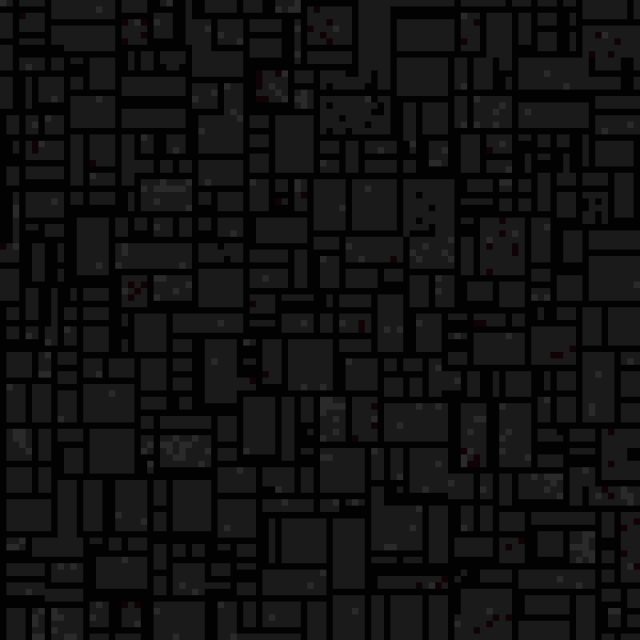
Write a WebGL 2 fragment shader that draws this pattern.

```glsl
#version 300 es
precision highp float;
// Dark blocky masonry: uneven rectangular stones with black joints on a coarse
// square grid. A pinwheel of jittered blocks is split at random into stones,
// which are then flecked with grey chips, dark red stains and a few holes.

#define CELLS 100.0              // grid cells across the canvas
#define PITCH vec2(10.0, 9.0)    // mean block size in cells
#define JITTER 0.72              // wander of the block edges
#define SPLIT_CHANCE 0.62
#define MAX_AREA 85.0            // larger blocks are always split
#define MIN_PIECE 3.0            // smallest side left by a split
#define JOINT_COLOR vec3(0.008)
#define STONE_COLOR vec3(0.102)
#define CHIP_COLOR vec3(0.165)
#define STAIN_COLOR vec3(0.065, 0.008, 0.018)

uniform vec2 u_resolution;
out vec4 fragColor;

// Integer hash of a grid position and a seed, in 0..1
float hash(vec2 p, float seed) {
    uvec3 v = uvec3(ivec3(vec3(p, seed))) * 1664525u + 1013904223u;
    v.x += v.y * v.z;
    v.y += v.z * v.x;
    v.z += v.x * v.y;
    v ^= v >> 16u;
    v.x += v.y * v.z;
    return float(v.x >> 8u) / 16777216.0;
}

// Jittered lattice node, snapped to whole cells
vec2 node(vec2 n) {
    return floor((n + (hash(n, 1.0) - 0.5) * JITTER) * PITCH + 0.5);
}

// Pinwheel tiling: through lines alternate between vertical and horizontal.
// A block is (left, bottom, right, top).
vec4 blockAt(vec2 k) {
    vec2 c00 = node(k);
    vec2 c10 = node(k + vec2(1, 0));
    vec2 c01 = node(k + vec2(0, 1));
    vec2 c11 = node(k + vec2(1, 1));
    bool even = mod(k.x + k.y, 2.0) < 0.5;
    return even ? vec4(c00.x, c10.y, c11.x, c01.y)
                : vec4(c01.x, c00.y, c10.x, c11.y);
}

vec4 findBlock(vec2 cell) {
    vec2 home = floor(cell / PITCH);
    for (int y = -1; y <= 1; y++) {
        for (int x = -1; x <= 1; x++) {
            vec4 b = blockAt(home + vec2(x, y));
            if (all(greaterThanEqual(cell, b.xy)) && all(lessThan(cell, b.zw))) return b;
        }
    }
    return vec4(cell, cell + 1.0);
}

// Split a block up to three times, keeping the piece that holds the cell
vec4 splitBlock(vec4 b, vec2 cell) {
    for (int i = 0; i < 3; i++) {
        float seed = 10.0 + 4.0 * float(i);
        vec2 size = b.zw - b.xy;
        bool keep = hash(b.xy, seed) > SPLIT_CHANCE && size.x * size.y < MAX_AREA;
        int axis = size.x > size.y * (0.7 + 0.8 * hash(b.xy, seed + 1.0)) ? 0 : 1;
        float len = size[axis];
        if (keep || len < 2.0 * MIN_PIECE) break;
        float room = len - 2.0 * MIN_PIECE + 1.0;
        float cut = b[axis] + MIN_PIECE + floor(hash(b.xy, seed + 2.0) * room);
        if (cell[axis] < cut) b[axis + 2] = cut;
        else b[axis] = cut;
    }
    return b;
}

// Joint width: mostly one cell, sometimes two, rarely none so stones merge
float jointWidth(float r) {
    return step(0.05, r) + step(0.82, r);
}

vec3 cellColor(vec2 cell) {
    vec4 stone = splitBlock(findBlock(cell), cell);
    vec2 id = stone.xy;
    vec2 joint = vec2(jointWidth(hash(id, 30.0)), jointWidth(hash(id, 31.0)));
    joint = min(joint, stone.zw - stone.xy - 1.0);
    if (any(lessThan(cell - id, joint))) return JOINT_COLOR;

    // Flecks: most stones carry few, a small number are heavily worn
    float chipRate = mix(0.028, 0.22, step(0.9, hash(id, 32.0)));
    float stainRate = 0.09 * step(0.87, hash(id, 33.0));
    float holeRate = 0.12 * step(0.985, hash(id, 34.0));
    vec3 color = STONE_COLOR;
    if (hash(cell, 35.0) < chipRate) color = CHIP_COLOR;
    if (hash(cell, 36.0) < stainRate) color = STAIN_COLOR;
    if (hash(cell, 37.0) < holeRate) color = JOINT_COLOR;
    return color;
}

void main() {
    // Box filter over the four cells nearest to the pixel
    float pixel = CELLS / u_resolution.y;
    vec2 p = gl_FragCoord.xy * pixel - 0.5;
    vec2 cell = floor(p);
    vec2 blend = clamp((p - cell - 0.5) / pixel + 0.5, 0.0, 1.0);
    vec3 low = mix(cellColor(cell), cellColor(cell + vec2(1, 0)), blend.x);
    vec3 high = mix(cellColor(cell + vec2(0, 1)), cellColor(cell + vec2(1, 1)), blend.x);
    fragColor = vec4(mix(low, high, blend.y), 1.0);
}
```
